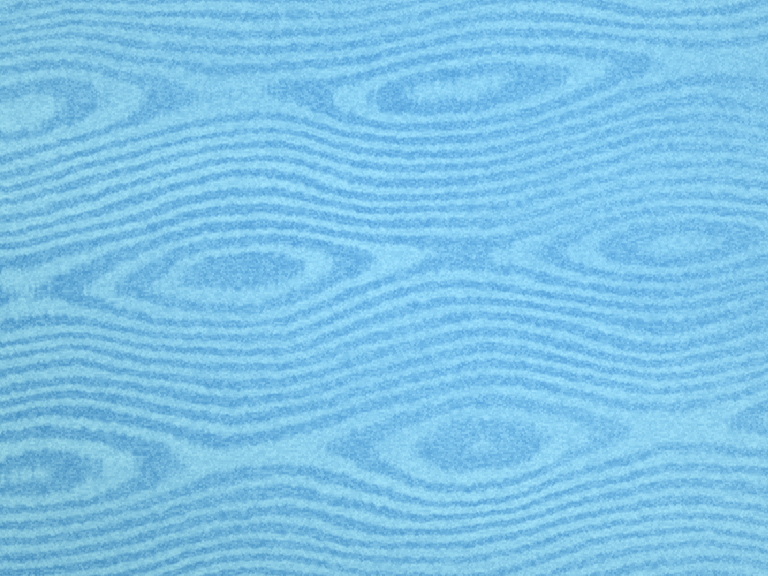
This texture is drawn by a WebGL 1 fragment shader. Its source:

```glsl
precision highp float;
// Blue moire silk: watered bands are contour lines of a smooth height field
// whose staggered ridges and hollows form long pointed eyes. Thread jitter
// feathers the band edges, and a fine speckled weave covers the cloth.

uniform vec2 u_resolution;

const float TAU = 6.28318;
const vec3 SHADE = vec3(0.415, 0.695, 0.868);
const vec3 SHEEN = vec3(0.580, 0.836, 0.938);

float hash(vec2 p) {
  vec3 q = fract(p.xyx * vec3(0.1031, 0.1030, 0.0973));
  q += dot(q, q.yzx + 33.33);
  return fract((q.x + q.y) * q.z);
}

// Smooth value noise in the range -1 to 1.
float noise(vec2 p) {
  vec2 cell = floor(p);
  vec2 f = fract(p);
  f = f * f * (3.0 - 2.0 * f);
  float low = mix(hash(cell), hash(cell + vec2(1.0, 0.0)), f.x);
  float high = mix(hash(cell + vec2(0.0, 1.0)), hash(cell + 1.0), f.x);
  return 2.0 * mix(low, high, f.y) - 1.0;
}

// Wave from -1 to 1 with broad crests and straight flanks.
float ridgeWave(float turns) {
  const float ROUNDING = 0.86;
  return asin(ROUNDING * cos(TAU * turns)) / asin(ROUNDING);
}

// Height of the pressed cloth, counted in bands below the ridge tops.
float bandHeight(vec2 p, float rowAmp, float eyeAmp) {
  float across = p.y - 0.083 * p.x - 0.785;
  across += 0.018 * noise(p * vec2(2.6, 2.2) + 7.0);
  across += 0.008 * noise(p * vec2(8.0, 5.0) + 31.0);
  float along = p.x - 0.03 + 0.07 * noise(p * vec2(1.5, 3.0) + 19.0);
  float height = rowAmp * (ridgeWave(across / 0.62) - 1.0);
  height += eyeAmp * (cos(TAU * along / 0.78) - 1.0);
  vec2 drift = vec2(p.x, across);
  height += 0.42 * noise(drift * vec2(2.2, 10.0) + 53.0);
  height += 0.20 * noise(drift * vec2(4.5, 21.0) + 61.0);
  return height + 0.08 * noise(p * vec2(14.0, 30.0) + 83.0);
}

// Ragged edge offset from neighbouring upright threads.
float threadJitter(vec2 p) {
  float fine = noise(p * vec2(210.0, 40.0));
  float coarse = noise(p * vec2(75.0, 45.0) + 11.0);
  return 0.08 * fine + 0.05 * coarse;
}

// Light band mask; bias widens the light bands, softness blurs their edges.
float bandMask(float height, float bias, float softness) {
  return smoothstep(-softness, softness, cos(TAU * height) + bias);
}

// Speckle of thread crossings: single knots and short level dashes.
float weave(vec2 p, float count) {
  vec2 grid = p * vec2(count, count * 1.15);
  grid.x += 0.5 * floor(grid.y);
  float knots = 2.0 * hash(floor(grid)) - 1.0;
  float dashes = noise(p * vec2(count * 0.36, count * 0.85) + 3.0);
  return 0.68 * knots + 0.5 * dashes;
}

void main() {
  vec2 p = gl_FragCoord.xy / u_resolution.y;

  float height = bandHeight(p, 4.75, 1.0) + threadJitter(p);
  float bias = 0.40 * noise(p * vec2(2.5, 13.0) + 37.0);
  float band = bandMask(height, bias, 0.72);

  // Bands fade toward the upper right and vary in strength along their length.
  float contrast = 0.80 - 0.26 * smoothstep(0.5, 1.9, p.x + p.y);
  contrast += 0.24 * noise(p * vec2(3.0, 8.0) + 71.0);
  float tone = 0.5 + contrast * (band - 0.5);
  vec3 color = mix(SHADE, SHEEN, tone);

  // Broad light: clear blue at centre right, dimmer toward the lower left.
  float glow = 1.0 - smoothstep(0.15, 1.0, length(p - vec2(0.85, 0.62)));
  color += (glow - 0.45) * vec3(0.014, 0.034, 0.066);
  color -= 0.05 * (1.0 - smoothstep(0.0, 0.75, p.x * 0.5 + p.y));

  // Wide, faint sheen differences drawn out along the bands.
  color += 0.018 * noise(p * vec2(1.8, 6.0) + 97.0) * vec3(1.0, 0.8, 0.45);

  // Shaded bands show the weave more strongly than the sheen.
  float grain = weave(p, 250.0) * mix(0.084, 0.058, band);
  color += grain * vec3(1.0, 0.85, 0.5);

  gl_FragColor = vec4(clamp(color, 0.0, 1.0), 1.0);
}
```
